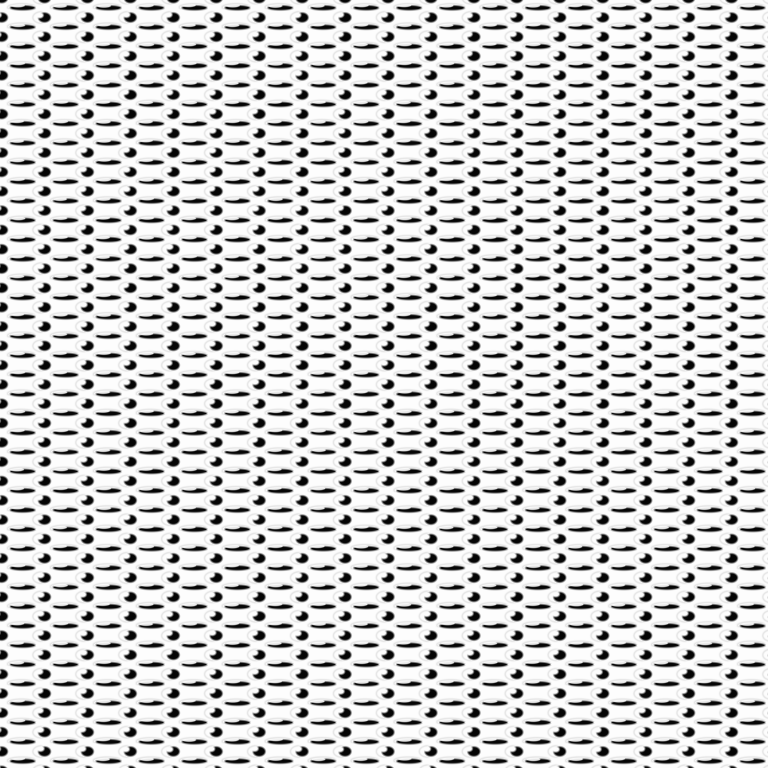
Write a WebGL 2 fragment shader that draws this pattern.

```glsl
#version 300 es
precision highp float;
// White pressed mesh: rows of round dark holes alternating with thin horizontal slits, lit from the upper left.

#define COLUMNS 17.886
#define ROWS 39.76
#define DOT_ORIGIN vec2(0.0015, 0.0215)
#define DOT_RADIUS vec2(0.32, 0.25)
#define SLIT_RADIUS vec2(0.64, 0.125)
#define SOFTNESS 0.075
#define RIM_STRENGTH 0.09
#define VARIATION 0.035
#define PAPER vec3(0.992)
#define INK vec3(0.02)

uniform vec2 u_resolution;
out vec4 fragColor;

// Approximate signed distance to an axis-aligned ellipse.
float ellipse(vec2 p, vec2 radius) {
  float k = length(p / radius);
  return k * (k - 1.0) / max(length(p / (radius * radius)), 1e-4);
}

// Soft coverage: 1 inside the shape, 0 outside.
float cover(float d, float blur) {
  return 1.0 - smoothstep(-blur, blur, d);
}

// Faint band along an outline.
float rim(float d, float width) {
  return exp(-d * d / (width * width));
}

// Small layered-sine drift of the highlight from cell to cell.
vec2 drift(vec2 cell) {
  return VARIATION * vec2(sin(cell.x * 2.1 + cell.y * 0.7),
                          0.5 * sin(cell.x * 1.3 - cell.y * 1.9));
}

// Round hole: dark on the right, with a bright upper-left lip.
float dotInk(vec2 p, vec2 shift, float blur) {
  float hole = cover(ellipse(p - vec2(0.02, 0.0), DOT_RADIUS), blur);
  float glint = cover(ellipse(p - vec2(-0.22, 0.13) - shift, vec2(0.20, 0.15)), blur);
  float lip = ellipse(p + vec2(0.13, 0.0), vec2(0.45, 0.30));
  float leftSide = 1.0 - smoothstep(-0.25, 0.1, p.x);
  return max(hole * (1.0 - glint), RIM_STRENGTH * leftSide * rim(lip, 0.05));
}

// Slit: a flat lens with a bright wedge cut from its upper left.
float slitInk(vec2 p, vec2 shift, float blur) {
  float slit = cover(ellipse(p, SLIT_RADIUS), blur);
  float wedge = cover(ellipse(p - vec2(-0.26, 0.12) - shift, vec2(0.36, 0.10)), 0.6 * blur);
  float lip = ellipse(p - vec2(-0.06, 0.03), SLIT_RADIUS + vec2(0.08, 0.06));
  float upperSide = smoothstep(-0.05, 0.1, p.y - 0.15 * p.x);
  return max(slit * (1.0 - 0.9 * wedge), RIM_STRENGTH * upperSide * rim(lip, 0.05));
}

void main() {
  vec2 uv = gl_FragCoord.xy / u_resolution;
  vec2 counts = vec2(COLUMNS, ROWS);
  vec2 grid = (uv - DOT_ORIGIN) * counts;

  // Local coordinates are measured in row heights.
  vec2 cellSize = vec2(ROWS / COLUMNS, 1.0);
  float pixel = ROWS / min(u_resolution.x, u_resolution.y);
  float blur = max(SOFTNESS, 0.7 * pixel);

  // The slits sit on the same lattice, shifted by half a cell.
  vec2 dotCell = floor(grid + 0.5);
  vec2 slitCell = floor(grid);
  vec2 dotPoint = (grid - dotCell) * cellSize;
  vec2 slitPoint = (grid - slitCell - 0.5) * cellSize;

  float ink = max(dotInk(dotPoint, drift(dotCell), blur),
                  slitInk(slitPoint, drift(slitCell + 0.5), blur));
  fragColor = vec4(mix(PAPER, INK, ink), 1.0);
}
```
